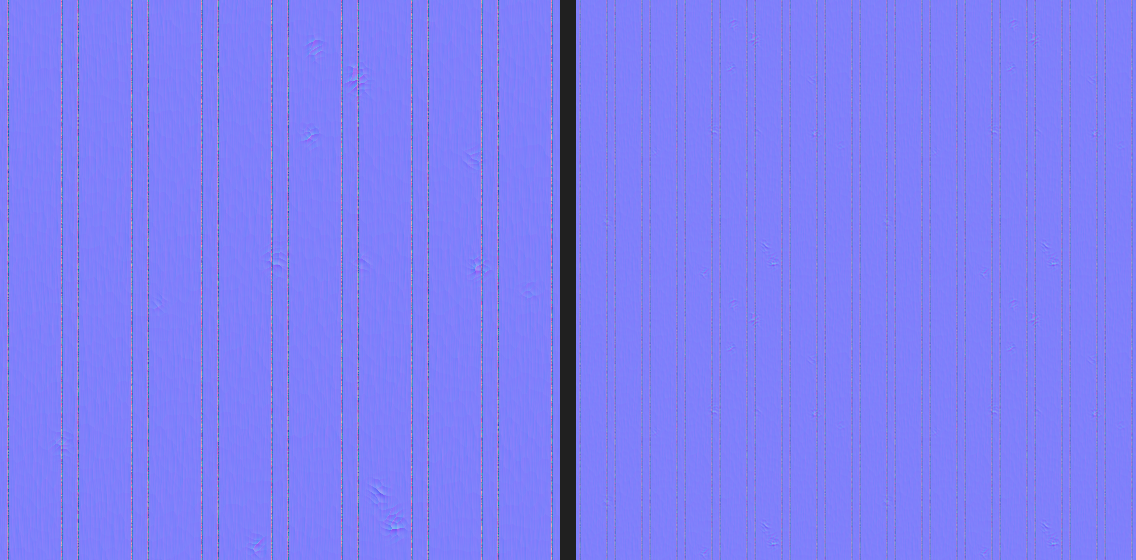
Left: one tile. Right: repeated 2 by 2.
This texture map is drawn by a Shadertoy shader. Its source:

```glsl
// Tangent-space normal map of painted timber cladding: eight wide vertical boards
// parted by narrow strips. Stretched cellular noise makes the grain and the knots,
// a height gradient tilts the normal, and area-filtered V grooves are laid on top.

const float TAU = 6.28318;
const float BOARDS = 8.0;              // repeats across
const float GROOVE_POS = 0.3828;       // groove offset from board centre, in boards
const float GROOVE_HALF = 0.0015;      // half width of a groove
const float WALL_TILT = 2.1;           // steepness of the groove walls
const float WALL_ROUGH = 1.5;          // random vertical tilt of the walls
const float VALLEY_SHIFT = 0.05;       // mean offset of the valley, in half widths
const float VALLEY_WANDER = 0.6;       // random offset of the valley, in half widths
const vec2 FINE_CELLS = vec2(250.0, 22.0);
const vec2 BROAD_CELLS = vec2(120.0, 9.0);
const vec2 DENT_CELLS = vec2(72.0, 50.0);
const vec2 KNOT_CELLS = vec2(72.0, 90.0);
const vec2 SPECKLE_CELLS = vec2(128.0, 400.0);
const float FINE_SLOPE = 0.070;
const float BROAD_SLOPE = 0.024;
const float DENT_SLOPE = 0.020;
const float KNOT_SLOPE = 0.27;
const int KNOTS = 13;
const float GRADIENT_STEP = 0.0010;
const float BLUE_LEVEL = 0.985;

vec2 hash2(vec2 p) {
    vec3 q = fract(p.xyx * vec3(0.1031, 0.1030, 0.0973));
    q += dot(q, q.yzx + 33.33);
    return fract((q.xx + q.yz) * q.zy);
}

// Wrapping cellular noise: x = squared distance to nearest point, yz = its random pair.
vec3 cellular(vec2 p, vec2 cells) {
    p *= cells;
    vec2 base = floor(p);
    vec3 nearest = vec3(9.0, 0.0, 0.0);
    for (int y = -1; y <= 1; y++) {
        for (int x = -1; x <= 1; x++) {
            vec2 cell = base + vec2(x, y);
            vec2 id = mod(cell, cells) + cells.yx;
            vec2 toPoint = cell + hash2(id) - p;
            float d = dot(toPoint, toPoint);
            if (d < nearest.x) nearest = vec3(d, hash2(id + 57.0));
        }
    }
    return nearest;
}

// Strength of the scattered knots, ellipses that wrap round the edges, denser to the right.
float knotMask(vec2 p) {
    float mask = 0.0;
    for (int i = 0; i < KNOTS; i++) {
        vec2 seed = vec2(i, 3 * i + 11);
        vec2 center = hash2(seed);
        center.x = sqrt(center.x);
        vec2 shape = hash2(seed + 90.0);
        vec2 radius = mix(vec2(0.012, 0.014), vec2(0.022, 0.032), shape.x);
        vec2 offset = (fract(p - center + 0.5) - 0.5) / radius;
        mask += mix(0.3, 1.0, shape.y) * exp(-dot(offset, offset));
    }
    return min(mask, 1.0);
}

// Layered sines that bend the grain slightly.
vec2 grainWarp(vec2 p) {
    float bend = sin(TAU * (2.0 * p.y + p.x)) + 0.5 * sin(TAU * (5.0 * p.y - 3.0 * p.x));
    return p + vec2(0.0012 * bend, 0.0);
}

float surfaceHeight(vec2 p, float knot) {
    vec2 g = grainWarp(p);
    float patches = 0.8 + 0.2 * sin(TAU * (3.0 * p.x + 2.0 * p.y))
                        * sin(TAU * (5.0 * p.x - 3.0 * p.y) + 1.3);
    float h = patches * FINE_SLOPE / FINE_CELLS.x * cellular(g, FINE_CELLS).x;
    h += BROAD_SLOPE / BROAD_CELLS.x * cellular(g, BROAD_CELLS).x;
    h += DENT_SLOPE / DENT_CELLS.x * cellular(g, DENT_CELLS).x;
    // Crumpled wood in the knots
    if (knot > 0.01) {
        vec2 swirl = 0.006 * sin(TAU * (vec2(17.0, 13.0) * p.yx + vec2(0.0, 0.3)));
        h += knot * KNOT_SLOPE / KNOT_CELLS.x * cellular(p + swirl, KNOT_CELLS).x;
    }
    return h;
}

vec3 encodeNormal(vec2 tilt) {
    vec3 n = normalize(vec3(tilt, 1.0));
    return (0.5 + 0.5 * n) * vec3(1.0, 1.0, BLUE_LEVEL);
}

// Share of a pixel centred at x that lies between two edges.
float coverage(float x, float left, float right, float pixel) {
    float overlap = min(x + 0.5 * pixel, right) - max(x - 0.5 * pixel, left);
    return clamp(overlap / pixel, 0.0, 1.0);
}

void mainImage(out vec4 fragColor, in vec2 fragCoord) {
    vec2 p = fragCoord / iResolution.xy;
    float pixel = 1.0 / iResolution.x;

    // Wood surface
    float knot = knotMask(p);
    vec2 stepXY = vec2(GRADIENT_STEP, 0.0);
    float h = surfaceHeight(p, knot);
    vec2 slope = vec2(surfaceHeight(p + stepXY.xy, knot) - h,
                      surfaceHeight(p + stepXY.yx, knot) - h) / GRADIENT_STEP;
    vec3 color = encodeNormal(-slope);

    // Signed distance to the nearest groove
    float local = fract(p.x * BOARDS) - 0.5;
    float side = local < 0.0 ? -1.0 : 1.0;
    float d = side * (abs(local) - GROOVE_POS) / BOARDS;

    // Left and right groove walls, meeting in a ragged valley
    vec2 speckle = cellular(p, SPECKLE_CELLS).yz - 0.5;
    float valley = GROOVE_HALF * (VALLEY_SHIFT + VALLEY_WANDER * speckle.x);
    float leftShare = coverage(d, -GROOVE_HALF, valley, pixel);
    float rightShare = coverage(d, valley, GROOVE_HALF, pixel);
    float rough = WALL_ROUGH * speckle.y;
    color *= 1.0 - leftShare - rightShare;
    color += leftShare * encodeNormal(vec2(WALL_TILT, rough));
    color += rightShare * encodeNormal(vec2(-WALL_TILT, rough));

    fragColor = vec4(color, 1.0);
}
```
